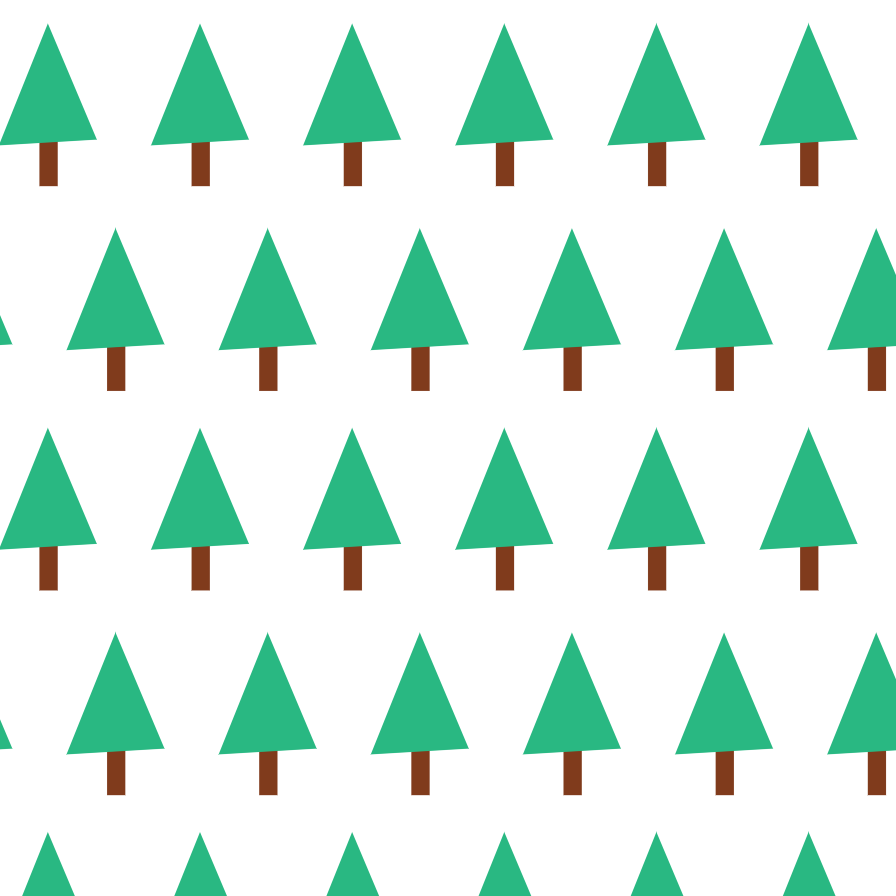
This pattern is drawn by a WebGL 2 fragment shader. Its source:

```glsl
#version 300 es
precision highp float;
// Staggered rows of flat fir trees on white. The plane folds into one column
// cell holding a pair of rows; each tree is a triangle with a slightly tilted
// base over a rectangular trunk, both drawn from distance functions.

// Lengths are fractions of the canvas height, with y measured downward.
#define COLUMN_STEP 0.1698
#define PAIR_STEP 0.4512
#define FIRST_APEX vec2(0.0534, 0.0262)
#define ROW_SHIFT vec2(0.0755, 0.2285)
#define BASE_RIGHT vec2(0.0547, 0.1296)
#define BASE_LEFT vec2(-0.0547, 0.1361)
#define TRUNK_CENTER vec2(0.0008, 0.1530)
#define TRUNK_HALF vec2(0.0102, 0.0286)
#define EDGE_PIXELS 1.3

uniform vec2 u_resolution;
out vec4 fragColor;

const vec3 PAPER = vec3(1.0);
const vec3 LEAF = vec3(0.16, 0.72, 0.51);
const vec3 BARK = vec3(0.50, 0.23, 0.11);

// Signed distance to the line a-b, positive on its outer side.
float edgeDistance(vec2 p, vec2 a, vec2 b) {
    vec2 along = normalize(b - a);
    return dot(p - a, vec2(along.y, -along.x));
}

float crownDistance(vec2 p) {
    vec2 apex = vec2(0.0);
    float sides = max(edgeDistance(p, apex, BASE_RIGHT),
                      edgeDistance(p, BASE_LEFT, apex));
    return max(sides, edgeDistance(p, BASE_RIGHT, BASE_LEFT));
}

float boxDistance(vec2 p, vec2 halfSize) {
    vec2 d = abs(p) - halfSize;
    return max(d.x, d.y);
}

// Fold the plane so that the nearest tree has its apex at the origin.
vec2 treeSpace(vec2 p) {
    float margin = 0.01; // keeps soft apex edges inside the cell
    p -= FIRST_APEX;
    p.y = mod(p.y + margin, PAIR_STEP) - margin;
    p -= ROW_SHIFT * step(ROW_SHIFT.y - margin, p.y);
    p.x = mod(p.x + 0.5 * COLUMN_STEP, COLUMN_STEP) - 0.5 * COLUMN_STEP;
    return p;
}

float coverage(float distanceToShape) {
    float halfEdge = 0.5 * EDGE_PIXELS / u_resolution.y;
    return 1.0 - smoothstep(-halfEdge, halfEdge, distanceToShape);
}

void main() {
    vec2 p = gl_FragCoord.xy / u_resolution.y;
    p.y = 1.0 - p.y;
    vec2 tree = treeSpace(p);

    // The trunk lies behind the crown.
    vec3 color = mix(PAPER, BARK, coverage(boxDistance(tree - TRUNK_CENTER, TRUNK_HALF)));
    color = mix(color, LEAF, coverage(crownDistance(tree)));
    fragColor = vec4(color, 1.0);
}
```
